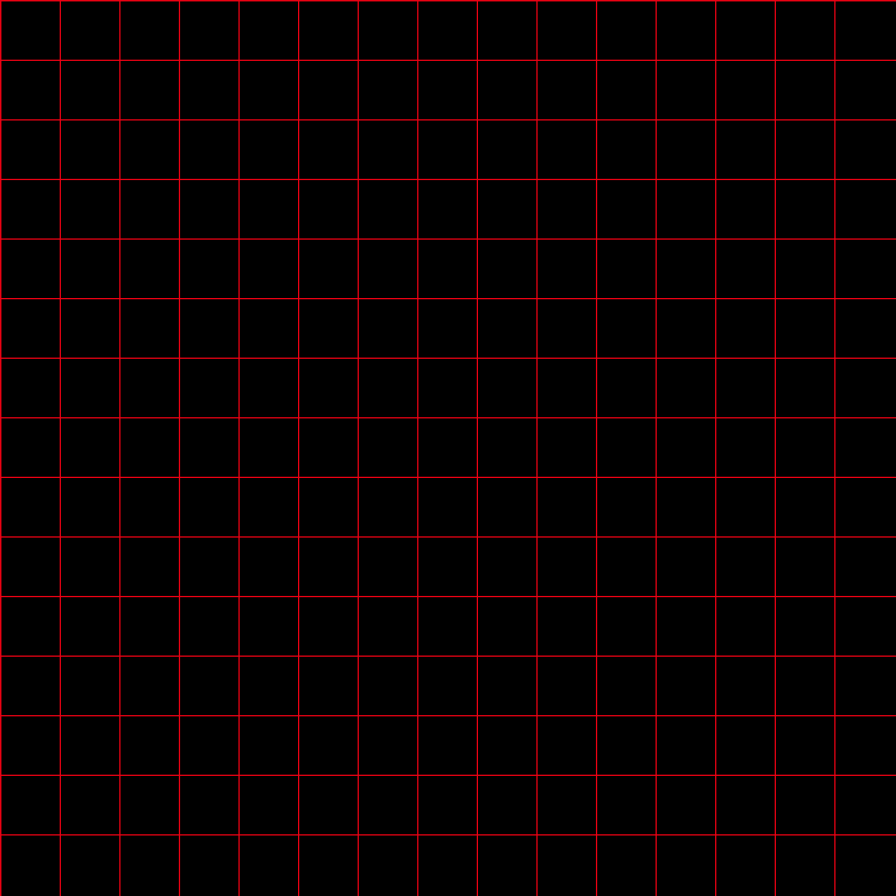
Reproduce this pattern procedurally as a WebGL 2 fragment shader.

```glsl
#version 300 es
precision highp float;
// Thin red square grid on black, 15 by 15 cells counted from the upper left.

uniform vec2 u_resolution;
out vec4 fragColor;

const float CELLS = 15.0;            // cells across and down
const float PITCH = 0.0665;          // spacing between line centres
const float FIRST_LINE = 0.0008;     // centre of the outermost line
const float LINE_WIDTH = 0.0014;     // inner lines
const float BORDER_WIDTH = 0.0016;   // left and top lines
const vec3 BACKGROUND = vec3(0.0);
const vec3 LINE_COLOR = vec3(0.93, 0.005, 0.075);

// Share of a pixel covered by the nearest line along one axis.
float lineCoverage(float position, float pixel) {
    float index = clamp(round((position - FIRST_LINE) / PITCH), 0.0, CELLS - 1.0);
    float width = index < 0.5 ? BORDER_WIDTH : LINE_WIDTH;
    float distanceToLine = abs(position - FIRST_LINE - index * PITCH);
    float overlap = 0.5 * (width + pixel) - distanceToLine;
    return clamp(overlap, 0.0, min(width, pixel)) / pixel;
}

void main() {
    vec2 pixel = 1.0 / u_resolution;
    vec2 uv = gl_FragCoord.xy * pixel;

    // Lines start at the left and top edges; the far edges stay open.
    float vertical = lineCoverage(uv.x, pixel.x);
    float horizontal = lineCoverage(1.0 - uv.y, pixel.y);

    // Union of both line sets, so crossings do not overshoot.
    float grid = 1.0 - (1.0 - vertical) * (1.0 - horizontal);
    fragColor = vec4(mix(BACKGROUND, LINE_COLOR, grid), 1.0);
}
```
